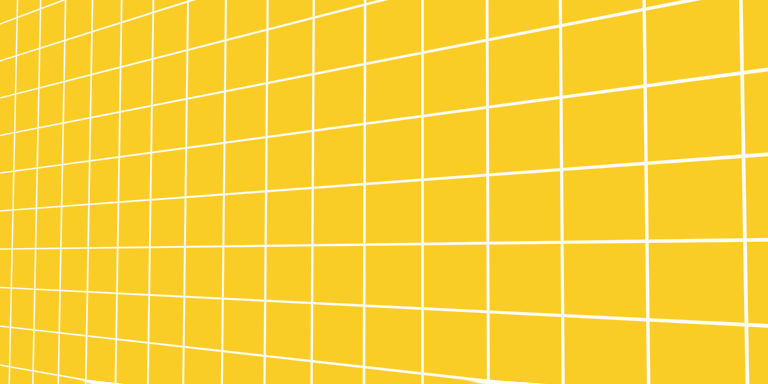
Write a Shadertoy shader that draws this background.

```glsl
// Draws a white grid in perspective on a warm yellow wall.

#define WALL_COLOR vec3(0.98, 0.80, 0.15)
#define LINE_COLOR vec3(0.995, 0.99, 0.975)
#define VANISH_Y 0.332        // height of the vanishing point of the rows
#define COLUMN_LIMIT 27.91    // column index reached infinitely far to the right
#define ROW_COUNT 16.155      // rows per unit of projected height
#define ROW_SHIFT 0.195
#define LINE_HALF_WIDTH 0.001 // half width at unit depth
#define WIDTH_GROWTH 1.25     // how fast lines thicken toward the viewer
#define EDGE_FLARE 0.005      // extra row thickness at the lower edge
#define EDGE_SOFTNESS 1.2     // antialiasing span in pixels

// Nearness to the viewer: zero on the tilted horizon left of the canvas.
float nearness(vec2 p) {
    return p.x + 1.6305 - 0.055 * p.y;
}

// Projects a canvas point to (column, row); lines lie at whole numbers.
vec2 wallCoords(vec2 p) {
    float near = nearness(p);
    float column = COLUMN_LIMIT - (46.177 - 0.93 * p.y) / near;
    float row = ROW_COUNT * (VANISH_Y - p.y) / near + ROW_SHIFT;
    return vec2(column, row);
}

// Coverage of the nearest whole-number line of one coordinate.
float lineCoverage(float coord, float halfWidth) {
    float slope = length(vec2(dFdx(coord), dFdy(coord)));
    float pixelDistance = abs(coord - round(coord)) / max(slope, 1e-6);
    float inside = halfWidth * iResolution.y - pixelDistance;
    return clamp(0.5 + inside / EDGE_SOFTNESS, 0.0, 1.0);
}

void mainImage(out vec4 fragColor, in vec2 fragCoord) {
    vec2 p = fragCoord / iResolution.y;
    vec2 grid = wallCoords(p);

    // Lines grow with nearness; rows flare slightly at the lower edge.
    float halfWidth = LINE_HALF_WIDTH * pow(nearness(p), WIDTH_GROWTH);
    float flare = EDGE_FLARE * (1.0 - smoothstep(0.0, 0.012, p.y));

    float columns = lineCoverage(grid.x, halfWidth);
    float rows = lineCoverage(grid.y, halfWidth + flare);
    vec3 color = mix(WALL_COLOR, LINE_COLOR, max(columns, rows));
    fragColor = vec4(color, 1.0);
}
```
